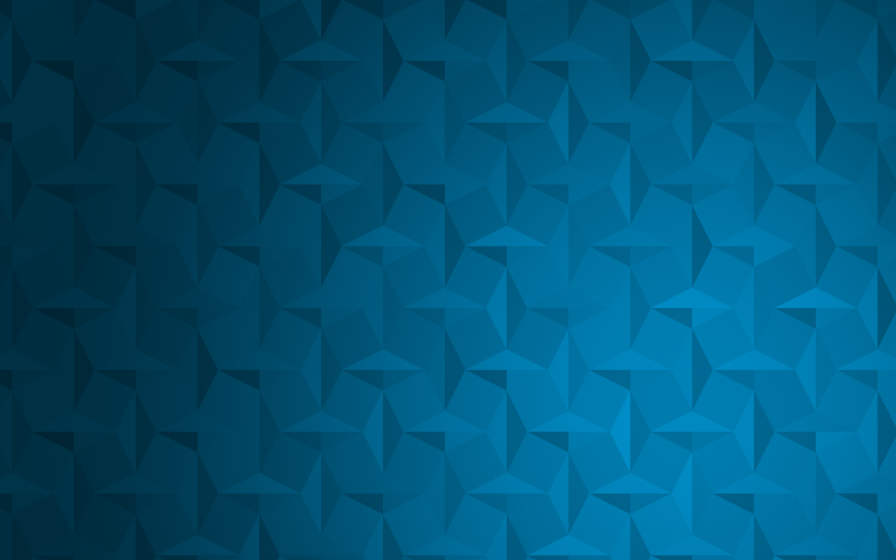
Write a WebGL 1 fragment shader that draws this background.

```glsl
precision mediump float;
// Blue faceted background: a grid of tilted squares with folded, thin rhombi
// between them. Rhombi sit on the grid points, lying and standing in turn;
// each facet tints a broad glow that fades from lower right to the left.

uniform vec2 u_resolution;

// Lengths are in canvas heights.
const float CELL = 0.1104;
const vec2 GRID_ORIGIN = vec2(0.0215, 0.0083);
const float RHOMBUS_REACH = 0.6667;       // half length, in cells
const vec2 GLOW_CENTER = vec2(1.23, 0.27);
const vec2 GLOW_SCALE = vec2(1.0, 0.9);
const float GLOW_RADIUS = 1.2;
const float GLOW_LEVEL = 0.70;
const float SHADOW_LEVEL = 0.25;
const vec3 BLUE = vec3(0.0, 0.708, 1.0);

// Facet tints, relative to the glow.
const float SQUARE_VARIATION = 0.055;
const float FOLD_VARIATION = 0.08;
const float UPPER_TINT = 0.07;
const float LOWER_LEFT_TINT = -0.15;
const float LOWER_RIGHT_TINT = 0.0;
const float LEFT_TINT = 0.05;
const float RIGHT_TINT = -0.12;

// Random value from -1 to 1.
float signedHash(vec2 p) {
    vec3 q = fract(vec3(p.xyx) * vec3(0.1031, 0.1030, 0.0973));
    q += dot(q, q.yzx + 33.33);
    return fract((q.x + q.y) * q.z) * 2.0 - 1.0;
}

// Distance to a rhombus twice as long in x as in y.
float rhombusDistance(vec2 d) {
    return (abs(d.x) + 2.0 * abs(d.y) - RHOMBUS_REACH) / sqrt(5.0);
}

float foldTint(float tint, vec2 id, float facet) {
    return tint + FOLD_VARIATION * signedHash(id + 37.0 * facet);
}

// Three facets for a lying rhombus, two for a standing one.
float rhombusTint(vec2 id, vec2 d, float lying, float aa) {
    vec2 side = smoothstep(-aa, aa, d);
    float lower = mix(foldTint(LOWER_LEFT_TINT, id, 1.0),
                      foldTint(LOWER_RIGHT_TINT, id, 2.0), side.x);
    float flatTint = mix(lower, foldTint(UPPER_TINT, id, 3.0), side.y);
    float tallTint = mix(foldTint(LEFT_TINT, id, 4.0),
                         foldTint(RIGHT_TINT, id, 5.0), side.x);
    return mix(tallTint, flatTint, lying);
}

float glow(vec2 p) {
    float fade = length((p - GLOW_CENTER) * GLOW_SCALE) / GLOW_RADIUS;
    return mix(GLOW_LEVEL, SHADOW_LEVEL, smoothstep(0.0, 1.0, fade));
}

void main() {
    vec2 p = gl_FragCoord.xy / u_resolution.y;
    vec2 grid = (p - GRID_ORIGIN) / CELL;
    vec2 cell = floor(grid);
    float aa = 0.75 / (u_resolution.y * CELL);

    // Square of this cell, then the rhombi at its four corners.
    float tint = SQUARE_VARIATION * signedHash(cell + 11.0);
    for (int j = 0; j < 2; j++) {
        for (int i = 0; i < 2; i++) {
            vec2 id = cell + vec2(float(i), float(j));
            vec2 d = grid - id;
            float lying = mod(id.x + id.y, 2.0);
            float dist = rhombusDistance(mix(d.yx, d, lying));
            float cover = 1.0 - smoothstep(-aa, aa, dist);
            tint = mix(tint, rhombusTint(id, d, lying, aa), cover);
        }
    }

    gl_FragColor = vec4(BLUE * glow(p) * (1.0 + tint), 1.0);
}
```
